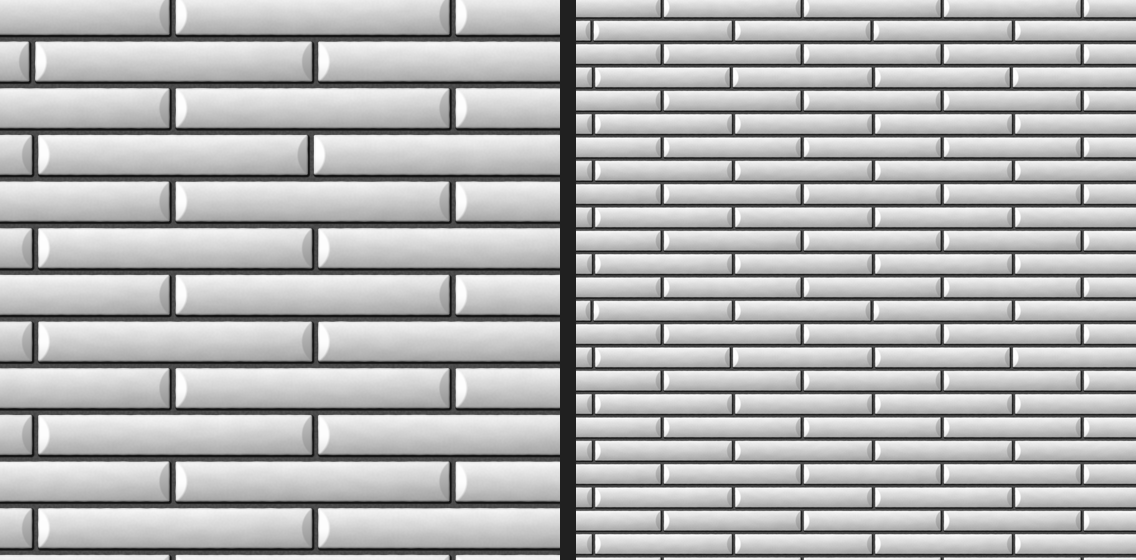
Left, the tile; right, the same tile 2 across and 2 down.
Give the GLSL for this texture, as a three.js fragment shader.

```glsl
// Glossy white bevelled bricks in running bond with dark recessed grout.
varying vec2 vUv;

const float ROWS = 12.0;                 // one unit of length is one row
const float COLS = 2.0;
const float BRICK = ROWS / COLS;         // brick pitch in rows
const vec2 JOINT = vec2(0.0625, 0.070);  // half widths of the grout
const float SOFT = 0.016;                // edge smoothing

const vec3 GROUT = vec3(0.29);
const vec3 SHADOW = vec3(0.07);
const vec3 GLAZE_TOP = vec3(0.97);
const vec3 GLAZE_BOTTOM = vec3(0.64);
const vec3 RIM_DARK = vec3(0.42);

float hash(vec2 p) {
  vec3 q = fract(vec3(p.xyx) * 0.1031);
  q += dot(q, q.yzx + 33.33);
  return fract((q.x + q.y) * q.z);
}

// Gradient of a lattice point, wrapped to the period.
float corner(vec2 cell, vec2 offset, vec2 f, vec2 period) {
  float angle = 6.2832 * hash(mod(cell + offset, period));
  return dot(vec2(cos(angle), sin(angle)), f - offset);
}

float gradientNoise(vec2 uv, vec2 period) {
  vec2 p = uv * period;
  vec2 i = floor(p);
  vec2 f = fract(p);
  vec2 u = f * f * f * (f * (f * 6.0 - 15.0) + 10.0);
  float low = mix(corner(i, vec2(0.0), f, period), corner(i, vec2(1.0, 0.0), f, period), u.x);
  float high = mix(corner(i, vec2(0.0, 1.0), f, period), corner(i, vec2(1.0), f, period), u.x);
  return mix(low, high, u.y);
}

float roundedBox(vec2 p, vec2 halfSize, float radius) {
  vec2 d = abs(p) - halfSize + radius;
  return length(max(d, 0.0)) + min(max(d.x, d.y), 0.0) - radius;
}

// Circular arc bulging inward from a brick end; x is measured from that end.
float bevelArc(vec2 p, float bulge, float halfHeight) {
  float radius = (halfHeight * halfHeight + bulge * bulge) / (2.0 * bulge);
  return length(p - vec2(bulge - radius, 0.0)) - radius;
}

float inside(float d, float blur) {
  return 1.0 - smoothstep(-blur, blur, d);
}

float isEqual(float a, float b) {
  return 1.0 - step(0.5, abs(a - b));
}

// Two joints are laid slightly out of line.
float jointShift(float row, float col) {
  float c = mod(col, COLS);
  return -0.0625 * isEqual(row, 10.0) * isEqual(c, 0.0) - 0.094 * isEqual(row, 8.0) * isEqual(c, 1.0);
}

vec3 glaze(vec2 q, vec2 halfSize, float d, float tone, float mottle) {
  float height = clamp(0.5 + 0.5 * q.y / halfSize.y, 0.0, 1.0);
  float along = 0.5 + 0.5 * q.x / halfSize.x;
  vec3 color = mix(GLAZE_BOTTOM, GLAZE_TOP, pow(height, 0.9));
  color += tone + mottle - 0.025 * smoothstep(0.6, 1.0, along);

  // Lit left bevel and shaded right bevel
  float leftArc = bevelArc(vec2(q.x + halfSize.x, q.y), 0.24, halfSize.y);
  float rightArc = bevelArc(vec2(halfSize.x - q.x, q.y), 0.22, halfSize.y);
  vec3 lit = vec3(mix(0.91, 1.0, smoothstep(0.0, 0.5, height)));
  vec3 shaded = vec3(mix(0.57, 0.76, height) - 0.35 * rightArc * rightArc);
  color = mix(color, lit, 0.95 * inside(leftArc, 0.035));
  color = mix(color, shaded, 0.9 * inside(rightArc, 0.025));

  // Worn rim, darker where it turns away from the light
  float edge = smoothstep(-0.055, 0.0, d);
  float below = 1.0 - smoothstep(0.0, 0.06, q.y + halfSize.y);
  float beside = 1.0 - smoothstep(0.0, 0.05, halfSize.x - q.x);
  color = mix(color, RIM_DARK, edge * max(0.85 * below, 0.7 * beside));
  return color * (1.0 - 0.08 * edge);
}

void main() {
  // Row and brick
  vec2 p = vUv * ROWS - vec2(0.0, 0.18);
  float row = mod(floor(p.y), ROWS);
  float x = p.x - 0.755 - 2.945 * mod(row, 2.0);
  float col = floor(x / BRICK);
  col += step(BRICK * (col + 1.0) + jointShift(row, col + 1.0), x);
  float left = BRICK * col + jointShift(row, col);
  float right = BRICK * (col + 1.0) + jointShift(row, col + 1.0);

  vec2 halfSize = 0.5 * vec2(right - left, 1.0) - JOINT;
  vec2 q = vec2(x - 0.5 * (left + right), fract(p.y) - 0.5);

  // Surface variation
  float mottle = 0.022 * gradientNoise(vUv, vec2(24.0, 60.0));
  float grain = gradientNoise(vUv, vec2(220.0));
  float wobble = 0.007 * gradientNoise(vUv + 0.37, vec2(72.0));
  float tone = 0.016 * (hash(vec2(mod(col, COLS), row) + 7.0) - 0.5);

  // Grout, its shadow, then the brick
  float d = roundedBox(q, halfSize, 0.035) + wobble;
  float shadowEdge = roundedBox(q - vec2(0.02, -0.026), halfSize, 0.04);
  vec3 color = GROUT + 0.05 * grain;
  color = mix(color, SHADOW, 1.0 - smoothstep(0.0, 0.042, shadowEdge));
  vec3 brick = glaze(q, halfSize, d, tone, mottle + 0.014 * grain);
  color = mix(color, brick, inside(d, SOFT));
  gl_FragColor = vec4(clamp(color, 0.0, 1.0), 1.0);
}
```
